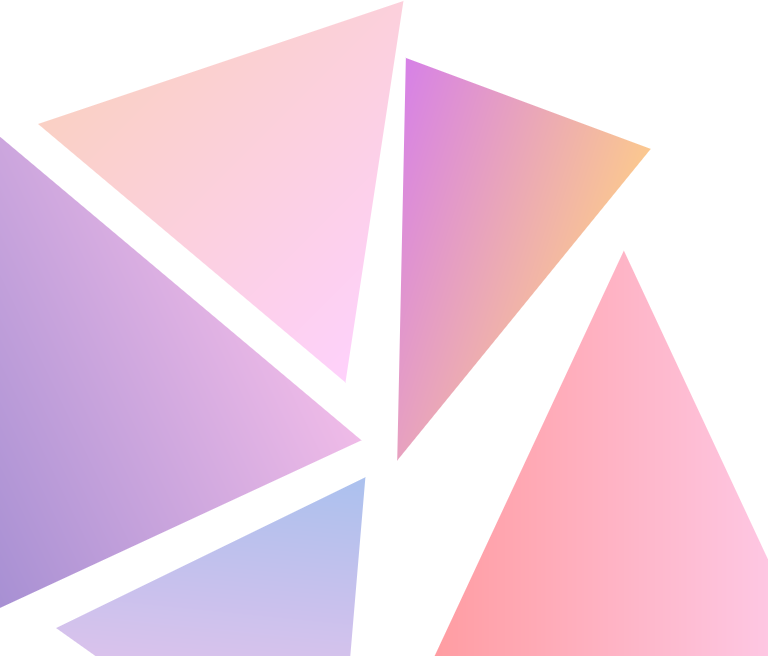
Write a WebGL 2 fragment shader that draws this background.

```glsl
#version 300 es
precision highp float;
// Five pastel gradient triangles fanned around a white centre.

uniform vec2 u_resolution;
out vec4 fragColor;

const vec3 WHITE    = vec3(1.0);
const vec3 PEACH    = vec3(0.980, 0.816, 0.769);
const vec3 BLUSH    = vec3(0.995, 0.818, 0.985);
const vec3 ORCHID   = vec3(0.840, 0.505, 0.905);
const vec3 APRICOT  = vec3(0.985, 0.785, 0.560);
const vec3 VIOLET   = vec3(0.631, 0.549, 0.820);
const vec3 ROSE     = vec3(0.984, 0.761, 0.922);
const vec3 SKY      = vec3(0.651, 0.757, 0.933);
const vec3 CORAL    = vec3(1.000, 0.604, 0.620);
const vec3 PALE_PINK = vec3(0.996, 0.812, 0.937);

float cross2(vec2 a, vec2 b) {
    return a.x * b.y - a.y * b.x;
}

// Signed distance to the line a-b, positive on its right side
float edgeDistance(vec2 p, vec2 a, vec2 b) {
    return cross2(p - a, normalize(b - a));
}

// Antialiased coverage of a triangle with clockwise corners
float triangleMask(vec2 p, vec2 a, vec2 b, vec2 c, float pixel) {
    float inside = min(edgeDistance(p, a, b),
                   min(edgeDistance(p, b, c), edgeDistance(p, c, a)));
    return clamp(inside / pixel + 0.5, 0.0, 1.0);
}

// Linear blend of two colours along the axis from start to end
vec3 linearGradient(vec2 p, vec2 start, vec2 end, vec3 from, vec3 to) {
    vec2 axis = end - start;
    float t = dot(p - start, axis) / dot(axis, axis);
    return mix(from, to, clamp(t, 0.0, 1.0));
}

void main() {
    // One unit is the canvas height
    vec2 p = gl_FragCoord.xy / u_resolution.y;
    float pixel = 1.0 / u_resolution.y;
    vec3 color = WHITE;

    // Upper left: peach to blush
    float mask = triangleMask(p, vec2(0.058, 0.811), vec2(0.615, 0.9985),
                              vec2(0.5266, 0.417), pixel);
    vec3 fill = linearGradient(p, vec2(0.058, 0.811), vec2(0.490, 0.380), PEACH, BLUSH);
    color = mix(color, fill, mask);

    // Upper right: orchid to apricot
    mask = triangleMask(p, vec2(0.6187, 0.9117), vec2(0.992, 0.773),
                        vec2(0.6055, 0.298), pixel);
    fill = linearGradient(p, vec2(0.6187, 0.9117), vec2(0.998, 0.787), ORCHID, APRICOT);
    color = mix(color, fill, mask);

    // Left: violet to rose
    mask = triangleMask(p, vec2(-0.076, 0.8554), vec2(0.551, 0.3288),
                        vec2(-0.076, 0.038), pixel);
    fill = linearGradient(p, vec2(-0.048, 0.050), vec2(0.636, 0.3805), VIOLET, ROSE);
    color = mix(color, fill, mask);

    // Bottom: sky to rose
    mask = triangleMask(p, vec2(0.557, 0.2725), vec2(0.512, -0.260),
                        vec2(0.0855, 0.0426), pixel);
    fill = linearGradient(p, vec2(0.557, 0.307), vec2(0.500, -0.263), SKY, ROSE);
    color = mix(color, fill, mask);

    // Lower right: coral to pale pink
    mask = triangleMask(p, vec2(0.951, 0.618), vec2(1.270, -0.0654),
                        vec2(0.632, -0.0654), pixel);
    fill = linearGradient(p, vec2(0.632, 0.0), vec2(1.270, 0.0), CORAL, PALE_PINK);
    color = mix(color, fill, mask);

    fragColor = vec4(color, 1.0);
}
```
